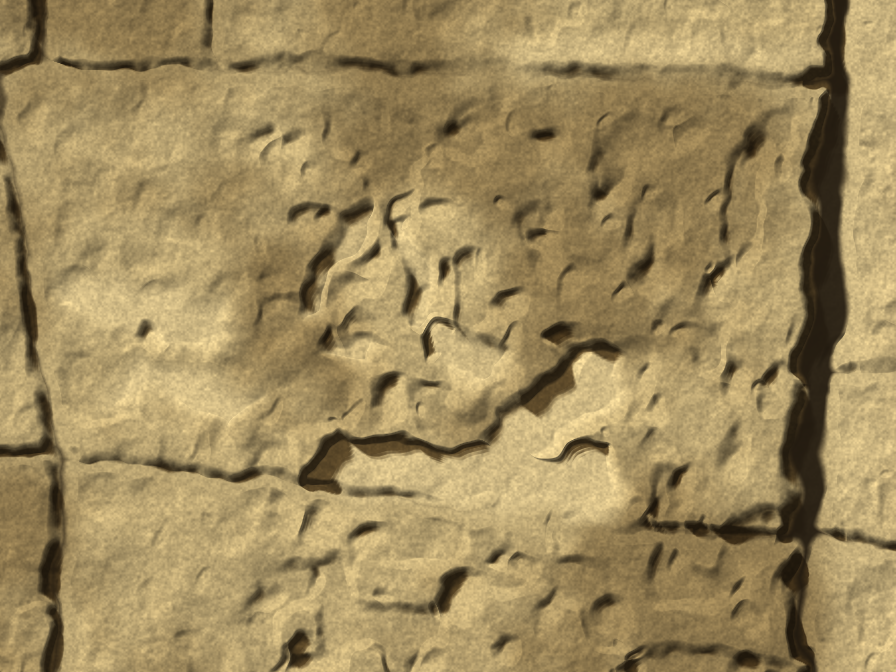
Reproduce this texture procedurally as a Shadertoy shader.

```glsl
// Weathered sandstone masonry in low sun: slanted blocks, worn hollows and pits
// form one height field, lit by its slope with a short march for cast shadows.
const vec2 TO_SUN = vec2(-.62, .785);
const float SUN_SLOPE = .56;
// Axes of the large hollows (start, end) and their radii
const vec4 HOLLOW[8] = vec4[8](
    vec4(.52, .285, .875, .28), vec4(.76, .332, .885, .425), vec4(.604, .635, .651, .523),
    vec4(.668, .488, .738, .436), vec4(.139, .54, .313, .505), vec4(.208, .418, .347, .375),
    vec4(.521, .67, .469, .54), vec4(.503, .462, .55, .475));
const float HOLLOW_RADIUS[8] = float[8](.058, .05, .027, .034, .065, .06, .023, .024);
// Deep pits: centre and radius
const vec3 PIT[12] = vec3[12](
    vec3(.672, .582, .034), vec3(.82, .783, .036), vec3(.845, .474, .04), vec3(.97, .604, .046),
    vec3(1.083, .577, .036), vec3(1.012, .272, .038), vec3(1.09, .442, .034), vec3(.228, .495, .03),
    vec3(.695, .108, .044), vec3(.465, .026, .042), vec3(1.16, .742, .022), vec3(.58, .405, .04));
// Dark weathered crust: centre and extent
const vec4 CRUST[6] = vec4[6](
    vec4(.22, .78, .42, .17), vec4(.95, .08, .4, .16), vec4(0, .18, .12, .26),
    vec4(.48, .48, .14, .27), vec4(.98, .66, .32, .3), vec4(.4, 1, .42, .14));

float hash(vec2 p) {
    vec3 q = fract(p.xyx * .1031);
    q += dot(q, q.yzx + 33.33);
    return fract((q.x + q.y) * q.z);
}
float noise(vec2 p) {
    vec2 i = floor(p), f = fract(p);
    f = f * f * (3. - 2. * f);
    return mix(mix(hash(i), hash(i + vec2(1, 0)), f.x),
               mix(hash(i + vec2(0, 1)), hash(i + 1.), f.x), f.y);
}
float fbm(vec2 p) {
    float sum = 0.;
    for (float amp = .5; amp > .03; amp *= .5) {
        sum += amp * noise(p);
        p = mat2(1.6, 1.2, -1.2, 1.6) * p + 7.3;
    }
    return sum;
}
vec2 warp(vec2 p, float scale, float amount) {
    return p + amount * (vec2(noise(p * scale), noise(p * scale + 40.)) - .5);
}
vec2 roughen(vec2 p) {
    return warp(warp(p, 15., mix(.02, .036, smoothstep(1.1, 1.2, p.x))), 48., .009);
}
vec2 fromSegment(vec2 p, vec2 a, vec2 b) {
    vec2 ab = b - a;
    return p - a - ab * clamp(dot(p - a, ab) / dot(ab, ab), 0., 1.);
}
// box: left, bottom, right, top; tilt: slopes of bottom, top, left, right
float block(vec2 p, vec4 box, vec4 tilt) {
    vec2 q = p - box.xy;
    vec2 d = max(vec2(tilt.z * q.y - q.x, tilt.x * q.x - q.y),
                 p - box.zw - tilt.wy * q.yx) + .015;
    return length(max(d, 0.)) + min(max(d.x, d.y), 0.) - .015;
}
float masonry(vec2 p) {
    float d = block(p, vec4(.09, .326, 1.175, .897), vec4(-.124, -.024, -.15, .093));
    d = min(d, block(p, vec4(.10, -.1, 1.185, .318), vec4(0, -.135, 0, 0)));
    d = min(d, block(p, vec4(-.1, .335, .072, .81), vec4(0, 0, 0, -.15)));
    d = min(d, min(block(p, vec4(-.1, -.1, .078, .326), vec4(0)), block(p, vec4(-.1, .908, .058, 1.1), vec4(0))));
    d = min(d, min(block(p, vec4(.08, .902, .316, 1.1), vec4(0)), block(p, vec4(.325, .906, 1.24, 1.1), vec4(-.02, 0, 0, 0))));
    d = min(d, min(block(p, vec4(1.255, .44, 1.5, 1.1), vec4(0, 0, .045, 0)), block(p, vec4(1.215, .2, 1.5, .432), vec4(0, 0, .12, 0))));
    return min(d, block(p, vec4(1.21, -.1, 1.5, .187), vec4(0)));
}
// How far the joints have lost their mortar
float openness(vec2 p) {
    float right = smoothstep(.07, .035, length(fromSegment(p, vec2(1.255, 1), vec2(1.195, 0))));
    return max(max(right, .7 * smoothstep(.14, .09, p.x)), .12 + .4 * smoothstep(.4, .75, noise(p * 8.)));
}
// Worn floors: steep on the sunward rim, gently rising on the far side
float hollows(vec2 p) {
    float worn = 0., spread = mix(2.6, 1., smoothstep(.36, .44, p.x));
    for (int i = 0; i < 8; i++) {
        float r = HOLLOW_RADIUS[i];
        vec2 o = fromSegment(p, HOLLOW[i].xy, HOLLOW[i].zw);
        float soft = spread * mix(.05, .018, smoothstep(-.3, .3, dot(o, TO_SUN) / r));
        worn = max(worn, smoothstep(.01, .01 - soft, length(o) - r) * min(1., .4 + r * 13.));
    }
    return worn;
}
float bowl(vec2 offset, float radius) {
    vec2 o = offset * vec2(1.1, .85) / radius;
    return radius * smoothstep(1., .3, length(o)) * clamp(.6 + .6 * dot(o, TO_SUN), 0., 1.);
}
float scatteredPits(vec2 p, float cell) {
    float depth = 0.;
    for (int i = 0; i < 9; i++) {
        vec2 c = floor(p / cell) + vec2(i % 3, i / 3) - 1.;
        vec2 centre = (c + vec2(hash(c), hash(c + 17.))) * cell;
        depth = max(depth, bowl(p - centre, cell * mix(.12, .46, hash(c + 53.))));
    }
    return depth;
}
float height(vec2 p) {
    vec2 q = roughen(p), eroded = warp(q, 22., .03);
    float pitted = smoothstep(.34, .45, p.x) * smoothstep(.87, .77, p.y) * smoothstep(1.21, 1.16, p.x);
    float hollow = hollows(warp(eroded, 12., .03));
    float pits = scatteredPits(eroded, .085) * mix(.2, .55, pitted) * (1. - .85 * hollow);
    for (int i = 0; i < 12; i++) pits = max(pits, .75 * bowl(eroded - PIT[i].xy, PIT[i].z));
    float grooves = smoothstep(.48, .75, noise(q * vec2(20, 15))) * mix(.005, .014, pitted) * (1. - hollow);
    float face = mix(1., smoothstep(.006, -.014, masonry(q)), openness(p));
    float h = .036 * face - pits - grooves - .025 * hollow * mix(.22, 1., smoothstep(.36, .44, p.x));
    return h + .021 * fbm(p * 11.) * (1. - .5 * hollow);
}
void mainImage(out vec4 fragColor, in vec2 fragCoord) {
    vec2 p = fragCoord / iResolution.y, q = roughen(p);
    float h = height(p), joint = masonry(q), blocked = 0., crust = 0.;
    // Sunlight: slope toward the light, then cast shadow
    float light = 1. + .5 * (h - height(p + TO_SUN * .003)) / .003;
    light = clamp(light, .5, mix(1.03, 1.16, smoothstep(-.012, -.035, joint)));
    for (float t = .006; t < .067; t += .006)
        blocked = max(blocked, height(p + TO_SUN * t) - h - t * SUN_SLOPE);
    // Stone colour: grey-brown crust, pale fresh stone and mortar
    for (int i = 0; i < 6; i++)
        crust = max(crust, smoothstep(1.1, .5, length((q - CRUST[i].xy) / CRUST[i].zw)));
    vec3 stone = mix(vec3(.55, .465, .30), vec3(.72, .635, .44), smoothstep(.2, .58, fbm(p * 5. + 21.) - .15 * crust));
    float mortar = smoothstep(.7, .8, p.x) * smoothstep(.05, 0., abs(q.y - .92)) * .7;
    float pale = max(max(hollows(warp(warp(q, 22., .03), 12., .03)), mortar), smoothstep(1.2, 1.26, p.x) * .7);
    stone = mix(stone, vec3(.84, .75, .535), pale * .9) * (.87 + .13 * noise(p * 190.) + .13 * noise(p * 340.));
    // Shadow tint and the dark open joints
    vec3 color = stone * light * mix(vec3(1), vec3(.44, .39, .31), smoothstep(0., .009, blocked));
    color = mix(color, vec3(.13, .10, .06), .92 * openness(p) * smoothstep(.001, .014, joint));
    fragColor = vec4(clamp(color, 0., 1.), 1.);
}
```
